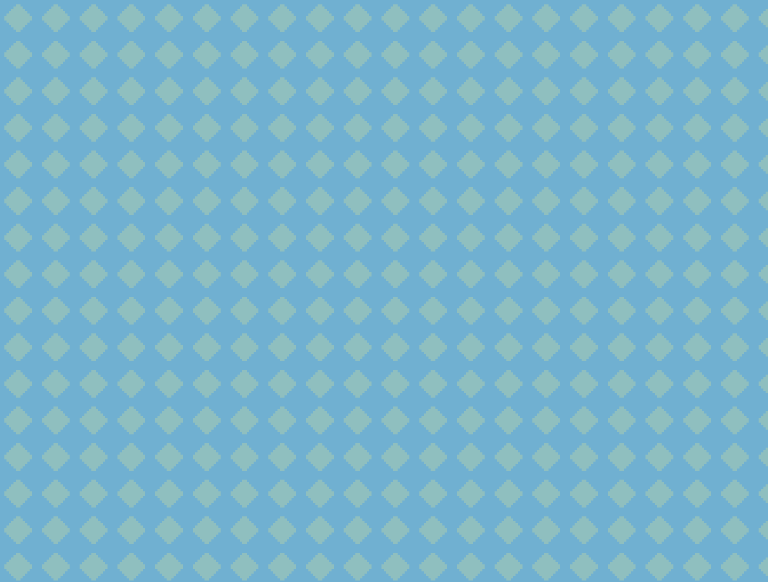
A Shadertoy shader for this pattern:

```glsl
// Regular grid of stair-edged sage diamonds on a flat sky blue ground.

// Lengths are fractions of the canvas width, measured from the top left.
const vec2 PITCH = vec2(0.04912, 0.04762);
const vec2 FIRST_CENTRE = vec2(0.0236, 0.0236);
const float STAIR_SIZE = 0.00301;
const float STAIRS_PER_SIDE = 7.0;
const int SAMPLES = 4;
const float FILTER_WIDTH = 0.75;

const vec3 SKY_BLUE = vec3(0.44, 0.69, 0.82);
const vec3 SAGE = vec3(0.56, 0.75, 0.75);

// Offset from the centre of the nearest repeat.
vec2 repeatCentred(vec2 p, vec2 centre, vec2 pitch) {
    return (fract((p - centre) / pitch + 0.5) - 0.5) * pitch;
}

// 1 inside a diamond built of square stairs, 0 outside.
float steppedDiamond(vec2 p, float stairSize, float stairs) {
    vec2 stair = floor(abs(p) / stairSize);
    return step(stair.x + stair.y, stairs - 0.5);
}

// Mean diamond coverage over a small square footprint.
float diamondCoverage(vec2 p, float footprint) {
    float total = 0.0;
    for (int j = 0; j < SAMPLES; j++) {
        for (int i = 0; i < SAMPLES; i++) {
            vec2 jitter = (vec2(i, j) + 0.5) / float(SAMPLES) - 0.5;
            vec2 local = repeatCentred(p + jitter * footprint, FIRST_CENTRE, PITCH);
            total += steppedDiamond(local, STAIR_SIZE, STAIRS_PER_SIDE - 1.0);
        }
    }
    return total / float(SAMPLES * SAMPLES);
}

void mainImage(out vec4 fragColor, in vec2 fragCoord) {
    vec2 p = vec2(fragCoord.x, iResolution.y - fragCoord.y) / iResolution.x;
    float coverage = diamondCoverage(p, FILTER_WIDTH / iResolution.x);
    fragColor = vec4(mix(SKY_BLUE, SAGE, coverage), 1.0);
}
```
